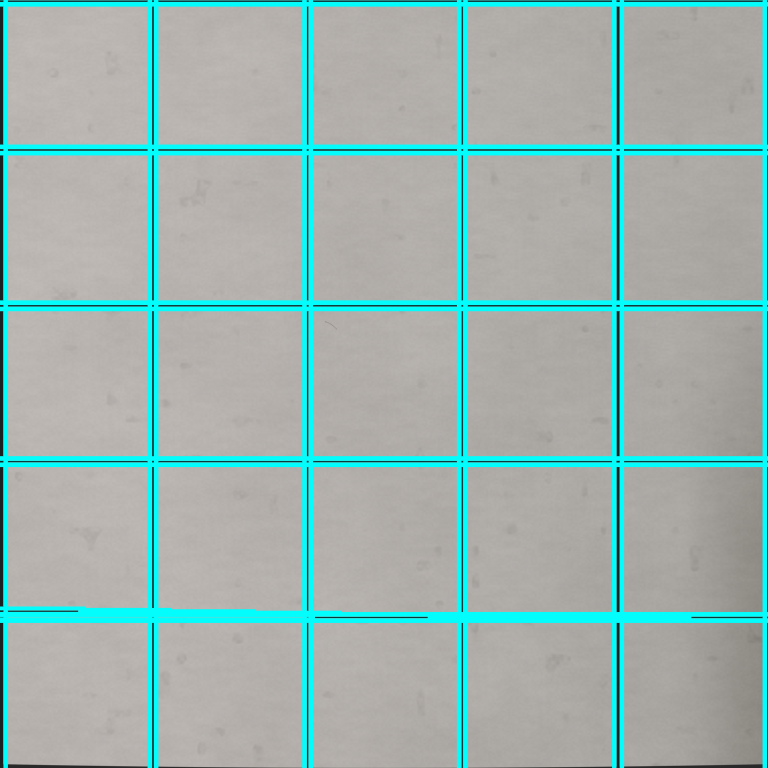
Reproduce this pattern procedurally as a three.js fragment shader.

```glsl
varying vec2 vUv;

float hash(vec2 p) {
  return fract(sin(dot(p, vec2(127.1, 311.7))) * 43758.545);
}

float noise(vec2 p) {
  vec2 i = floor(p), f = fract(p);
  f = f * f * (3.0 - 2.0 * f);
  return mix(mix(hash(i), hash(i + vec2(1.0, 0.0)), f.x),
             mix(hash(i + vec2(0.0, 1.0)), hash(i + vec2(1.0, 1.0)), f.x), f.y);
}

float fbm(vec2 p) {
  float sum = 0.0, gain = 0.5;
  for (int i = 0; i < 4; i++) {
    sum += gain * noise(p);
    p = p * 2.1 + 7.3;
    gain *= 0.5;
  }
  return sum;
}

// Coverage of a soft-edged strip around a line
float strip(float d, float halfWidth) {
  return 1.0 - smoothstep(halfWidth - 0.0008, halfWidth + 0.0008, abs(d));
}

float between(float x, float a, float b) {
  return smoothstep(a - 0.0008, a + 0.0008, x) - smoothstep(b - 0.0008, b + 0.0008, x);
}

vec3 paper(vec2 p) {
  vec3 tone = mix(vec3(0.735, 0.715, 0.700), vec3(0.675, 0.660, 0.645), smoothstep(0.0, 1.0, p.x));
  tone -= 0.012 * (1.0 - p.y);
  // Shadow toward the lower right edge
  tone -= vec3(0.11, 0.11, 0.12) * smoothstep(0.86, 1.02, p.x) * smoothstep(0.9, 0.2, p.y);
  // Blotches, horizontal fibres and grain
  tone += 0.045 * (fbm(p * 9.0) - 0.47);
  tone += 0.030 * (fbm(p * vec2(45.0, 110.0)) - 0.47);
  tone += 0.016 * (noise(p * 380.0) - 0.5);
  tone -= 0.05 * smoothstep(0.86, 0.96, noise(p * 42.0 + 3.0)) * noise(p * 190.0);
  // Small curved hair
  vec2 h = p - vec2(0.432, 0.577);
  tone -= 0.09 * strip(h.y + 0.7 * h.x + 25.0 * h.x * h.x, 0.0008) * between(h.x, -0.009, 0.007);
  return tone;
}

void main() {
  vec2 p = vUv;
  vec3 color = paper(p);

  // Dark curved margin under the sheet
  float margin = 0.02 * (p.x - 0.5) * (p.x - 0.5);
  color = mix(color, vec3(0.16), 1.0 - smoothstep(margin - 0.001, margin + 0.001, p.y));

  // Nearest seam of each direction
  float column = floor((p.x - 0.1992) / 0.2014 + 0.5);
  float row = max(floor((p.y - 0.196) / 0.2029 + 0.5), 0.0);
  float edge = step(column, -0.5);
  float wide = step(abs(column - 3.0), 0.5);
  float dx = p.x - clamp(0.1992 + 0.2014 * column + 0.0014 * wide, 0.002, 1.0);
  float dy = p.y - min(0.196 + 0.2029 * row, 0.9985);

  // Vertical seams: cyan pair around a dark gap
  float bandX = strip(dx, 0.0071 + 0.0012 * edge + 0.0008 * wide);
  float coreX = strip(dx, 0.0012 + 0.0013 * edge + 0.0009 * wide);

  // Horizontal seams: the lowest one climbs in steps to the left
  float lowest = step(row, 0.5);
  float lift = lowest * max(0.0, 4.0 - floor(p.x * 9.0)) * 0.0018;
  float bandY = between(dy, -0.0071, 0.0071 + lift);
  float visible = between(p.x, 0.41, 0.557) + smoothstep(0.899, 0.901, p.x);
  float coreY = strip(dy, 0.0011) * mix(1.0, visible, lowest);
  coreY += lowest * strip(dy - 0.0082, 0.0010) * (1.0 - smoothstep(0.101, 0.103, p.x));
  float paleGap = lowest * 0.35 * strip(dy, 0.0008) * (1.0 - smoothstep(0.40, 0.41, p.x));

  // Cyan bands run over the gaps at each crossing
  vec3 gapColor = mix(vec3(0.04, 0.22, 0.22), vec3(0.10, 0.13, 0.13), max(wide, edge) * coreX);
  color = mix(color, gapColor, max(coreX, coreY));
  float cyan = max(bandX * (1.0 - coreX), bandY * (1.0 - coreY) * (1.0 - paleGap));
  color = mix(color, vec3(0.01, 0.99, 0.99), cyan);

  gl_FragColor = vec4(color, 1.0);
}
```
